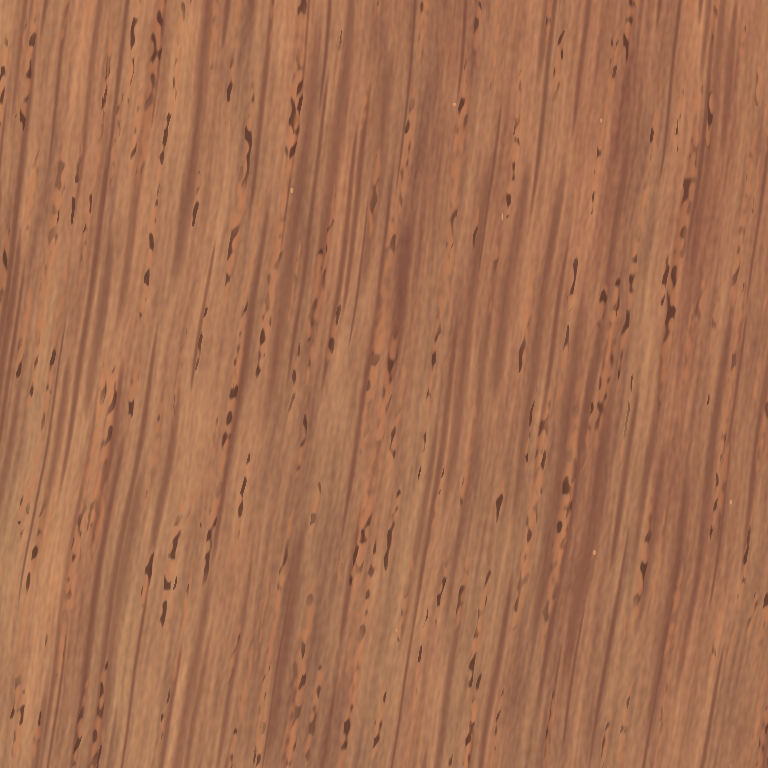
This texture is drawn by a three.js fragment shader. Its source:

```glsl
// Draws reddish-brown oak wood with leaning grain, dark rays and broken pore lines.
varying vec2 vUv;

const vec3 DARK_WOOD = vec3(0.50, 0.33, 0.26);
const vec3 LIGHT_WOOD = vec3(0.75, 0.53, 0.38);
const vec3 RAY_BROWN = vec3(0.46, 0.285, 0.225);
const vec3 PORE_ORANGE = vec3(0.77, 0.49, 0.33);
const vec3 PORE_DARK = vec3(0.34, 0.21, 0.165);
const vec3 SPECK_CREAM = vec3(0.88, 0.64, 0.44);

vec2 hash2(vec2 p) {
  vec3 q = fract(vec3(p.xyx) * vec3(0.1031, 0.1030, 0.0973));
  q += dot(q, q.yzx + 33.33);
  return fract((q.xx + q.yz) * q.zy);
}

float gradientDot(vec2 cell, vec2 offset) {
  float angle = 6.2832 * hash2(cell).x;
  return dot(vec2(cos(angle), sin(angle)), offset);
}

// Gradient noise, roughly -0.7 to 0.7.
float noise(vec2 p) {
  vec2 cell = floor(p);
  vec2 f = p - cell;
  vec2 u = f * f * f * (f * (f * 6.0 - 15.0) + 10.0);
  vec2 e = vec2(1.0, 0.0);
  float low = mix(gradientDot(cell, f), gradientDot(cell + e.xy, f - e.xy), u.x);
  float high = mix(gradientDot(cell + e.yx, f - e.yx), gradientDot(cell + e.xx, f - e.xx), u.x);
  return mix(low, high, u.y);
}

// Follows the lean and the slow waves of the grain.
vec2 grainSpace(vec2 p) {
  float across = p.x - 0.17 * p.y + 0.03 * p.y * p.y;
  across += 0.014 * noise(p * vec2(3.0, 2.0) + 4.0);
  across += 0.004 * noise(p * vec2(10.0, 6.0) + 19.0);
  return vec2(across, p.y);
}

// Scattered tapering streaks; size holds the mean half width and half length.
float streaks(vec2 p, vec2 cells, vec2 size, float density, float seed) {
  vec2 home = floor(p * cells);
  float mask = 0.0;
  for (int j = -1; j <= 1; j++) {
    for (int i = -1; i <= 1; i++) {
      vec2 cell = home + vec2(float(i), float(j));
      vec2 place = hash2(cell + seed);
      vec2 shape = hash2(cell + seed + 57.0);
      vec2 offset = p - (cell + place) / cells;
      float along = offset.y / (size.y * (0.5 + shape.x));
      float taper = max(1.0 - along * along, 0.0);
      float width = size.x * (0.5 + shape.y) * sqrt(taper) + 0.0001;
      float profile = 1.0 - smoothstep(0.1, 1.0, abs(offset.x) / width);
      float present = step(fract(place.x * 7.0 + shape.y * 5.0), density);
      mask = max(mask, present * profile * smoothstep(0.0, 0.5, taper));
    }
  }
  return mask;
}

float band(float x, float center, float width) {
  float d = (x - center) / width;
  return exp(-d * d);
}

// Broad growth bands and stripes, from dark 0 to light 1.
float growthTone(vec2 g) {
  float tone = 0.66 - 0.12 * (g.x - 0.4);
  tone += 0.30 * noise(g * vec2(7.0, 1.2) + 8.0);
  tone += 0.32 * noise(g * vec2(24.0, 2.2) + 31.0);
  tone += 0.26 * noise(g * vec2(55.0, 3.5) + 62.0);
  tone -= 0.27 * band(g.x, 0.425, 0.045);
  tone -= 0.18 * band(g.x, 0.70, 0.04);
  tone -= 0.18 * band(g.x, 0.085, 0.016);
  return tone;
}

// Thin fibres and short surface grain.
float fibreTone(vec2 g) {
  float tone = 0.28 * noise(g * vec2(110.0, 6.0) + 5.0);
  tone += 0.28 * noise(g * vec2(190.0, 14.0) + 47.0);
  tone += 0.22 * noise(g * vec2(230.0, 75.0) + 90.0);
  return tone;
}

// Orange pore lines with chains of dark flecks inside.
vec3 addPores(vec3 color, vec2 g, vec2 cells, vec2 size, float seed) {
  vec2 ragged = g + vec2(0.004 * noise(g * vec2(60.0, 38.0) + seed), 0.0);
  float line = streaks(ragged, cells, size, 0.75, seed);
  float fleck = noise(g * vec2(120.0, 48.0) + seed);
  float cluster = smoothstep(-0.25, 0.25, noise(g * vec2(14.0, 9.0) + seed));
  color = mix(color, PORE_ORANGE, 0.55 * line * smoothstep(0.3, -0.2, -fleck));
  float hole = smoothstep(0.25, 0.6, line) * smoothstep(0.02, 0.28, -fleck);
  return mix(color, PORE_DARK, 0.8 * hole * cluster);
}

void main() {
  vec2 g = grainSpace(vUv);
  vec3 color = mix(DARK_WOOD, LIGHT_WOOD, clamp(growthTone(g) + fibreTone(g), -0.2, 1.15));

  // Redder toward the upper right, tan toward the lower left.
  float redness = 0.5 * (vUv.x + vUv.y) - 0.5 + 0.8 * noise(g * vec2(18.0, 2.0) + 73.0);
  color += redness * vec3(0.012, -0.018, -0.012);

  // Soft long rays, then narrow crisp ones.
  float softRay = streaks(g, vec2(20.0, 2.3), vec2(0.010, 0.22), 0.6, 11.0);
  float crispRay = streaks(g, vec2(26.0, 2.8), vec2(0.0055, 0.18), 0.65, 143.0);
  color = mix(color, RAY_BROWN, max(0.5 * softRay, 0.65 * crispRay));

  color = addPores(color, g, vec2(17.0, 3.0), vec2(0.0075, 0.17), 205.0);
  color = addPores(color, g, vec2(24.0, 7.0), vec2(0.005, 0.06), 318.0);

  float speck = streaks(vUv, vec2(5.0), vec2(0.003, 0.004), 0.25, 401.0);
  color = mix(color, SPECK_CREAM, 0.8 * speck);
  gl_FragColor = vec4(color, 1.0);
}
```
